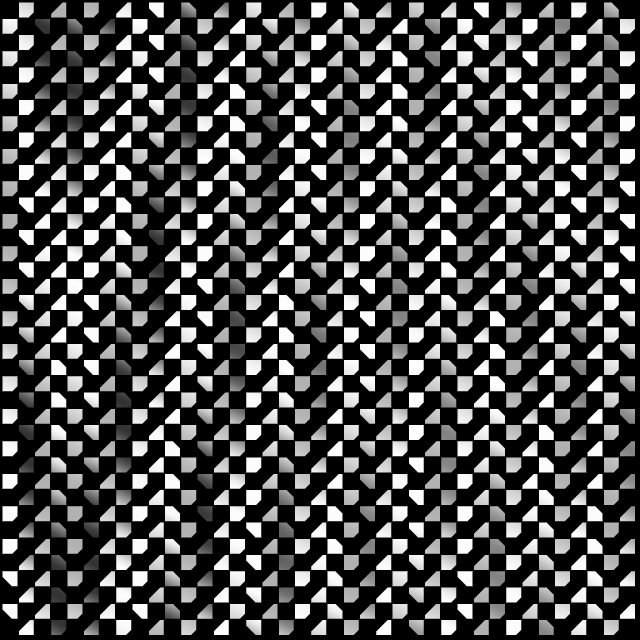
Give the GLSL for this pattern, as a Shadertoy shader.

```glsl
const float CELLS = 39.0;
const float PITCH = 13.0 / 512.0;
const float MARGIN = 2.0 / 512.0;
const float FILL = 12.0 / 13.0;

// Turn of the tile in quarter steps, drifting faster toward the sides
float tilePhase(vec2 cell) {
    float side = cell.x - 19.0;
    float leftEdge = max(5.0 - cell.x, 0.0);
    return 1.2063 * (cell.x - 16.0) + 0.0317 * (cell.y - 9.0)
         + 0.0025 * side * side + 0.045 * leftEdge * leftEdge;
}

// Clipped corner: xy is its direction with y down, z the length of the cut
vec3 clippedCorner(float phase) {
    float turn = mod(phase, 4.0);
    if (turn < 1.5) return vec3(-1.0, -1.0, 0.76);
    if (turn < 2.0) return vec3(1.0, -1.0, 0.48);
    if (turn < 3.5) return vec3(1.0, 1.0, 0.34);
    return vec3(-1.0, 1.0, 0.62);
}

// Signed distance to a unit square with one corner cut off
float clippedSquare(vec2 p, vec3 corner) {
    vec2 edge = abs(p) - 0.5;
    float cut = (dot(p, corner.xy) - 1.0 + corner.z) * inversesqrt(2.0);
    return max(max(edge.x, edge.y), cut);
}

// Deep dip at each half turn, with a softer dip between
float tileShade(float phase, float darkest) {
    float halfTurn = mod(phase, 2.0);
    float deep = smoothstep(0.0, 0.36, min(halfTurn, 2.0 - halfTurn));
    float soft = smoothstep(0.0, 0.5, abs(halfTurn - 0.85));
    return mix(darkest, 1.0, deep) * mix(0.7, 1.0, soft);
}

void mainImage(out vec4 fragColor, in vec2 fragCoord) {
    vec2 uv = fragCoord / iResolution.xy;
    vec2 grid = (vec2(uv.x, 1.0 - uv.y) - MARGIN) / PITCH;
    vec2 cell = floor(grid);
    vec2 local = fract(grid) / FILL - 0.5;

    // Alternate cells inside the border
    bool inside = all(greaterThanEqual(cell, vec2(0.0)))
               && all(lessThan(cell, vec2(CELLS)));
    float lit = inside ? mod(cell.x + cell.y, 2.0) : 0.0;

    // Tile shape
    float phase = tilePhase(cell);
    float pixel = 1.0 / (iResolution.y * PITCH * FILL);
    float dist = clippedSquare(local, clippedCorner(phase));
    float coverage = clamp(0.5 - dist / pixel, 0.0, 1.0);

    // Tone with a slight gradient across the tile
    float darkest = mix(0.2, 0.52, smoothstep(0.25, 0.6, uv.x));
    float shade = tileShade(phase + 0.12 * (local.y - 0.5 * local.x), darkest);
    fragColor = vec4(vec3(0.99 * shade * coverage * lit), 1.0);
}
```
